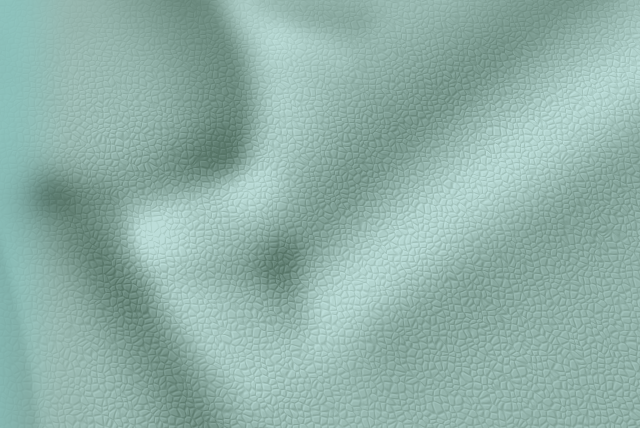
A Shadertoy shader for this texture:

```glsl
// Draped sheet of soft mint leather with rounded folds and a pebbled grain.

#define SHADOW vec3(0.37, 0.49, 0.44)
#define LIGHT vec3(0.71, 0.84, 0.82)
#define RIM_TINT vec3(0.54, 0.77, 0.75)
#define BASE_TONE 0.67
#define GRAIN_SCALE 62.0
#define GRAIN_RELIEF 0.17
#define GRAIN_CREASE 0.10
#define CURVE_STEPS 9

vec2 hash2(vec2 c) {
    vec2 k = vec2(dot(c, vec2(127.1, 311.7)), dot(c, vec2(269.5, 183.3)));
    return fract(sin(k) * 43758.5453);
}

float noise(vec2 p) {
    vec2 i = floor(p), f = fract(p);
    f = f * f * (3.0 - 2.0 * f);
    float low = mix(hash2(i).x, hash2(i + vec2(1, 0)).x, f.x);
    float high = mix(hash2(i + vec2(0, 1)).x, hash2(i + vec2(1, 1)).x, f.x);
    return mix(low, high, f.y);
}

// Soft stroke along a quadratic curve, with its own falloff on each side.
// Left and right are seen when travelling from a to c.
float fold(vec2 p, vec2 a, vec2 b, vec2 c, float leftWidth, float rightWidth) {
    float nearest = 1e3, side = 0.0;
    vec2 start = a;
    for (int i = 1; i <= CURVE_STEPS; i++) {
        float t = float(i) / float(CURVE_STEPS);
        vec2 end = mix(mix(a, b, t), mix(b, c, t), t);
        vec2 dir = end - start, rel = p - start;
        float along = clamp(dot(rel, dir) / dot(dir, dir), 0.0, 1.0);
        float d = length(rel - dir * along);
        if (d < nearest) {
            nearest = d;
            side = (dir.x * rel.y - dir.y * rel.x) / (length(dir) * max(d, 1e-4));
        }
        start = end;
    }
    float r = nearest / mix(rightWidth, leftWidth, 0.5 + 0.5 * clamp(side, -1.0, 1.0));
    return exp(-r * r);
}

// Large shading of the cloth: hollows subtract, ridges add.
float drape(vec2 p) {
    float t = BASE_TONE;

    // Upper left hollow and the ridge that wraps round it
    t -= 0.50 * fold(p, vec2(0.43, 1.06), vec2(0.60, 0.81), vec2(0.535, 0.65), 0.050, 0.15);
    t += 0.24 * fold(p, vec2(0.58, 0.98), vec2(0.75, 0.73), vec2(0.57, 0.56), 0.10, 0.06);
    t += 0.22 * fold(p, vec2(0.60, 0.57), vec2(0.45, 0.54), vec2(0.34, 0.45), 0.11, 0.04);

    // Lower left hollow, its crisp inner edge and the rounded shoulder
    t -= 0.46 * fold(p, vec2(0.13, 0.53), vec2(0.30, 0.32), vec2(0.50, -0.05), 0.065, 0.095);
    t -= 0.20 * fold(p, vec2(0.26, 0.51), vec2(0.28, 0.42), vec2(0.33, 0.34), 0.035, 0.09);
    t -= 0.25 * fold(p, vec2(0.12, 0.55), vec2(0.32, 0.55), vec2(0.52, 0.64), 0.07, 0.055);
    t += 0.19 * fold(p, vec2(0.34, 0.46), vec2(0.36, 0.33), vec2(0.58, 0.11), 0.10, 0.04);
    t -= 0.13 * fold(p, vec2(0.38, 0.365), vec2(0.50, 0.36), vec2(0.62, 0.37), 0.04, 0.04);

    // Long diagonal valley with its pinched end
    t -= 0.36 * fold(p, vec2(1.36, 1.03), vec2(0.95, 0.73), vec2(0.67, 0.40), 0.085, 0.13);
    t -= 0.30 * fold(p, vec2(0.67, 0.40), vec2(0.66, 0.33), vec2(0.695, 0.25), 0.045, 0.06);

    // Broad bright ridge and the shade below it
    t += 0.30 * fold(p, vec2(1.58, 0.90), vec2(1.12, 0.60), vec2(0.73, 0.24), 0.095, 0.09);
    t -= 0.23 * fold(p, vec2(1.55, 0.67), vec2(1.23, 0.42), vec2(0.93, 0.21), 0.15, 0.08);

    // Small tuck at the top and the curl at the lower left
    t -= 0.15 * fold(p, vec2(0.62, 1.0), vec2(0.72, 0.96), vec2(0.84, 0.95), 0.05, 0.035);
    t += 0.11 * fold(p, vec2(0.66, 0.92), vec2(0.75, 0.90), vec2(0.80, 0.86), 0.03, 0.05);
    t -= 0.18 * fold(p, vec2(-0.01, 0.42), vec2(0.05, 0.22), vec2(0.08, -0.02), 0.018, 0.08);

    return t - 0.10 * smoothstep(0.9, 1.5, p.x) * smoothstep(0.6, 0.0, p.y);
}

// Pebble height: rounded cells parted by thin creases.
float pebble(vec2 q) {
    vec2 cell = floor(q), f = fract(q);
    float first = 8.0, second = 8.0;
    for (int y = -1; y <= 1; y++)
    for (int x = -1; x <= 1; x++) {
        vec2 o = vec2(x, y);
        float d = length(o + 0.1 + 0.8 * hash2(cell + o) - f);
        second = min(second, max(first, d));
        first = min(first, d);
    }
    return smoothstep(0.0, 0.45, second - first);
}

void mainImage(out vec4 fragColor, in vec2 fragCoord) {
    vec2 p = fragCoord / iResolution.y;
    p.x *= 1.5 * iResolution.y / iResolution.x;

    float tone = drape(p);
    tone += 0.05 * (noise(p * 5.0) - 0.5) + 0.03 * (noise(p * 17.0) - 0.5);

    // Grain is sharp through the middle and melts away at the top and left
    float focus = smoothstep(1.08, 0.55, p.y - 0.12 * p.x) * smoothstep(-0.05, 0.32, p.x);
    focus = mix(0.15, 1.0, focus) * mix(0.75, 1.0, noise(p * 6.0 + 9.0));
    vec2 q = p * GRAIN_SCALE * (1.0 + 0.14 * p.y);
    q += 0.7 * vec2(noise(q * 0.6), noise(q * 0.6 + 31.0));
    float height = pebble(q);
    float slope = height - pebble(q + vec2(-0.16, 0.22));
    tone += focus * (GRAIN_RELIEF * slope + GRAIN_CREASE * (height - 0.65));

    vec3 color = mix(SHADOW, LIGHT, clamp(tone, -0.08, 1.08));
    float rim = smoothstep(0.17, 0.0, p.x + 0.04 * (0.5 - p.y));
    color = mix(color, RIM_TINT * (0.75 + 0.36 * tone), 0.75 * rim);
    fragColor = vec4(color, 1.0);
}
```
